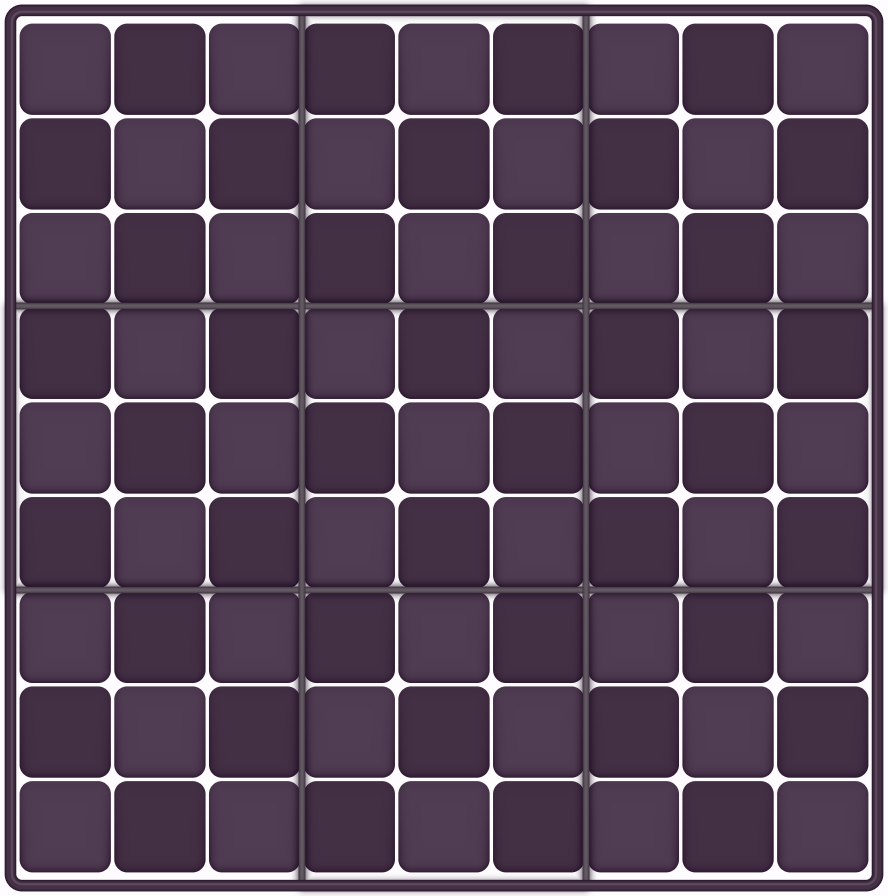
Write a Shadertoy shader that draws this pattern.

```glsl
// Nine by nine board of rounded plum tiles on white, with grey dividers and a bevelled frame.

// Lengths are fractions of the canvas height.
const float ASPECT        = 508.0 / 512.0;
const float CELLS         = 9.0;
const float PITCH         = 0.1058;
const float TILE_HALF     = 0.0510;
const float TILE_RADIUS   = 0.0145;
const float TILE_FADE     = 0.0045;
const vec2  FRAME_HALF    = vec2(0.4844, 0.4890);
const float FRAME_RADIUS  = 0.0130;
const float FRAME_WIDTH   = 0.0065;  // half of the stroke
const float DIVIDER_WIDTH = 0.0038;  // half of the stroke
const float SHADOW_FADE   = 0.0068;
const float SHADOW_ALPHA  = 0.62;

const vec3 PAPER        = vec3(0.995, 0.99, 0.995);
const vec3 TILE_LIGHT   = vec3(0.312, 0.234, 0.324);
const vec3 TILE_DARK    = vec3(0.266, 0.188, 0.270);
const vec3 TILE_EDGE    = vec3(0.16, 0.08, 0.17);
const vec3 SHADOW       = vec3(0.09, 0.02, 0.11);
const vec3 DIVIDER_MID  = vec3(0.39, 0.35, 0.39);
const vec3 DIVIDER_EDGE = vec3(0.20, 0.17, 0.20);
const vec3 FRAME_BODY   = vec3(0.27, 0.19, 0.27);
const vec3 FRAME_EDGE   = vec3(0.17, 0.10, 0.18);
const vec3 FRAME_GLINT  = vec3(0.43, 0.36, 0.43);

float roundedBox(vec2 p, vec2 halfSize, float radius) {
    vec2 q = abs(p) - halfSize + radius;
    return length(max(q, 0.0)) + min(max(q.x, q.y), 0.0) - radius;
}

float coverage(float dist, float pixel) {
    return clamp(0.5 - dist / pixel, 0.0, 1.0);
}

// Checkered tiles, darkened towards the rim and most along the bottom.
vec3 drawTiles(vec3 col, vec2 p, float pixel) {
    vec2 grid = p / PITCH + 0.5 * CELLS;
    vec2 cell = clamp(floor(grid), 0.0, CELLS - 1.0);
    vec2 local = (grid - cell - 0.5) * PITCH;
    float dist = roundedBox(local, vec2(TILE_HALF), TILE_RADIUS);

    vec3 tile = mod(cell.x + cell.y, 2.0) < 0.5 ? TILE_LIGHT : TILE_DARK;
    float height = local.y / TILE_HALF;
    float rim = exp(min(dist, 0.0) / TILE_FADE);
    tile = mix(tile, TILE_EDGE, rim * mix(0.90, 0.35, smoothstep(-1.0, 1.0, height)));
    tile += 0.035 * rim * smoothstep(0.85, 1.0, height);
    return mix(col, tile, coverage(dist, pixel));
}

// Outline of a strip three cells wide that spans the board.
float stripOutline(vec2 p, vec2 halfSize) {
    return abs(roundedBox(p, halfSize, 0.004));
}

vec3 drawDivider(vec3 col, float dist, float pixel) {
    float t = clamp(dist / DIVIDER_WIDTH, 0.0, 1.0);
    vec3 bar = mix(DIVIDER_MID, DIVIDER_EDGE, t * t);
    return mix(col, bar, coverage(dist - DIVIDER_WIDTH, pixel));
}

// Bevelled border with a thin glint on its inner side.
vec3 drawFrame(vec3 col, vec2 p, float pixel) {
    float dist = roundedBox(p, FRAME_HALF, FRAME_RADIUS);
    float t = dist / FRAME_WIDTH;
    vec3 body = mix(FRAME_BODY, FRAME_EDGE, smoothstep(0.45, 1.0, abs(t)));
    float glint = 1.0 - smoothstep(0.0, 0.35, abs(t + 0.25));
    body = mix(body, FRAME_GLINT, 0.65 * glint);
    return mix(col, body, coverage(abs(dist) - FRAME_WIDTH, pixel));
}

void mainImage(out vec4 fragColor, in vec2 fragCoord) {
    float size = min(iResolution.y, iResolution.x / ASPECT);
    vec2 p = (fragCoord - 0.5 * iResolution.xy) / size;
    float pixel = 1.0 / size;

    vec3 col = drawTiles(PAPER, p, pixel);

    // Soft shadows around the two crossing strips
    float stripHalf = 1.5 * PITCH;
    float column = stripOutline(p, vec2(stripHalf, FRAME_HALF.y));
    float row = stripOutline(p, vec2(FRAME_HALF.x, stripHalf));
    float reach = min(column, row) / SHADOW_FADE;
    col = mix(col, SHADOW, SHADOW_ALPHA * exp(-reach * reach));

    // Dividers, then the frame over their ends
    col = drawDivider(col, row, pixel);
    col = drawDivider(col, column, pixel);
    col = drawFrame(col, p, pixel);

    fragColor = vec4(col, 1.0);
}
```
